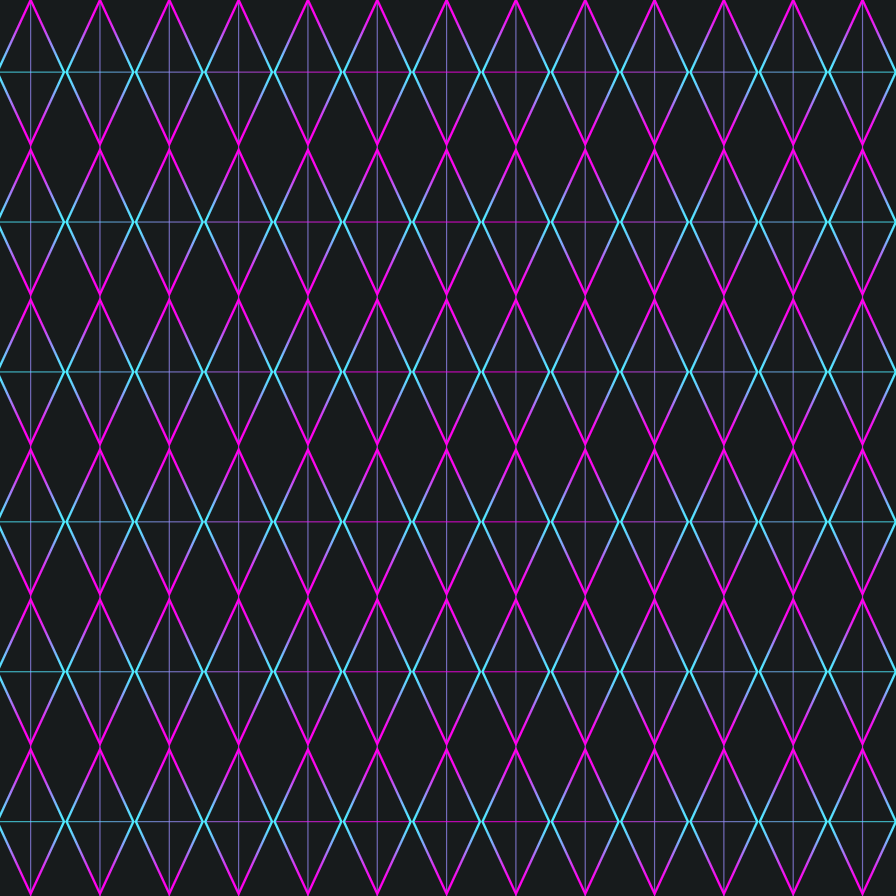
Write a WebGL 1 fragment shader that draws this pattern.

```glsl
precision highp float;
// Neon lattice of tall diamonds with thin centre lines, fading magenta to cyan.

uniform vec2 u_resolution;

const vec2 CELL = vec2(0.07737, 0.1673);      // size of one repeat
const vec2 FIRST_CENTRE = vec2(0.0342, 0.0830); // lower-left diamond centre
const float STROKE_HALF = 0.0013;             // diamond outline half width
const float HAIR_HALF = 0.00066;              // centre line half width
const float HAIR_OPACITY = 0.72;
const float VERTICAL_TONE = 0.6;              // ramp position of vertical lines

const vec3 BACKGROUND = vec3(0.090, 0.104, 0.110);
const vec3 MAGENTA = vec3(1.0, 0.0, 0.93);
const vec3 CYAN = vec3(0.30, 0.93, 1.0);

// Neon ramp: 0 is magenta, 1 is cyan.
vec3 neon(float t) {
  return mix(MAGENTA, CYAN, smoothstep(0.0, 1.0, clamp((t - 0.1) / 0.9, 0.0, 1.0)));
}

// Pixel coverage of a line, also correct below one pixel of width.
float lineCoverage(float dist, float halfWidth, float pixel) {
  float edge = clamp((halfWidth - abs(dist)) / pixel + 0.5, 0.0, 1.0);
  return min(edge, 2.0 * halfWidth / pixel);
}

// Signed distance to the sides of a diamond with the given half extents.
float diamondDistance(vec2 p, vec2 extent) {
  return (dot(abs(p), extent.yx) - extent.x * extent.y) / length(extent);
}

void main() {
  vec2 uv = gl_FragCoord.xy / u_resolution;
  float pixel = 1.0 / min(u_resolution.x, u_resolution.y);

  // Position relative to the nearest diamond centre
  vec2 halfCell = 0.5 * CELL;
  vec2 p = mod(uv - FIRST_CENTRE + halfCell, CELL) - halfCell;

  // Centre lines: even verticals, horizontals graded across the canvas
  float vertical = HAIR_OPACITY * lineCoverage(p.x, HAIR_HALF, pixel);
  float horizontal = HAIR_OPACITY * lineCoverage(p.y, HAIR_HALF, pixel);
  vec3 color = mix(BACKGROUND, neon(VERTICAL_TONE), vertical);
  color = mix(color, neon(abs(2.0 * uv.x - 1.0)), horizontal);

  // Outline inset by its half width, so neighbouring tips just touch
  float outline = diamondDistance(p, halfCell) + STROKE_HALF;
  float stroke = lineCoverage(outline, STROKE_HALF, pixel);
  color = mix(color, neon(abs(p.x) / halfCell.x), stroke);

  gl_FragColor = vec4(color, 1.0);
}
```
